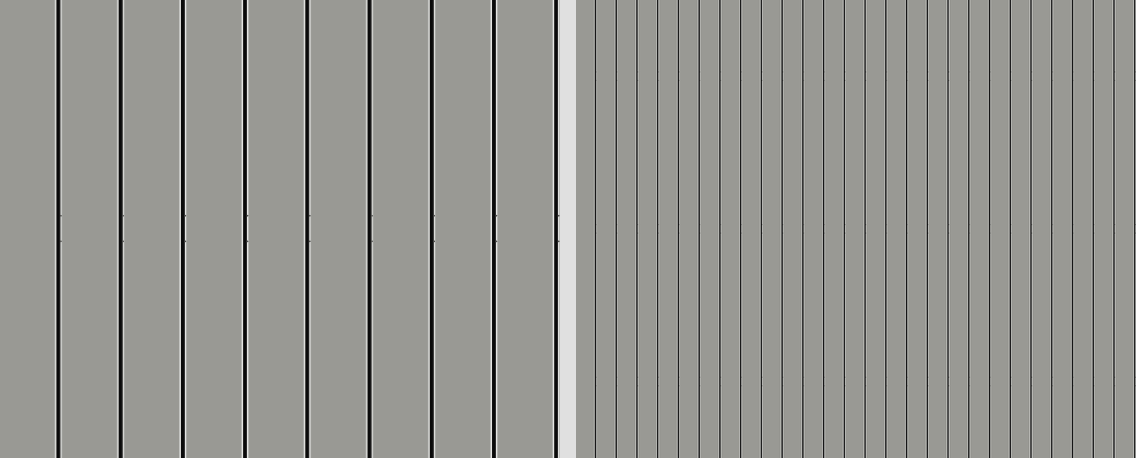
Left: one tile. Right: repeated 3 by 3.
Write a WebGL 1 fragment shader that draws this texture.

```glsl
precision highp float;
// Grey vertical cladding panels with black grooves, bright lips and paired pins.

uniform vec2 u_resolution;

#define PANELS 9.0          // whole panels across the tile
#define GROOVE_POS 0.938    // groove centre within a panel
#define GROOVE_HALF 0.030   // half the groove width, in panel widths
#define LIP_WIDTH 0.021     // bright lip beside the groove
#define BEVEL_WIDTH 0.010   // softer light outside each lip
#define PIN_CENTRE 0.501    // height midway between the two pins
#define PIN_SPREAD 0.028    // height from that middle to each pin
#define PIN_RADIUS 0.013    // in panel widths

const vec3 PANEL_GREY = vec3(0.60, 0.60, 0.58);
const vec3 BEVEL_GREY = vec3(0.73, 0.74, 0.73);
const vec3 LIP_LIGHT = vec3(0.90, 0.90, 0.89);
const vec3 GROOVE_BLACK = vec3(0.04);
const vec3 GROOVE_WALL = vec3(0.18);
const vec3 PIN_GREY = vec3(0.30, 0.30, 0.29);

// Share of a pixel at x that lies inside the band from lo to hi.
float band(float x, float lo, float hi, float pixel) {
  float overlap = min(hi, x + 0.5 * pixel) - max(lo, x - 0.5 * pixel);
  return clamp(overlap / pixel, 0.0, 1.0);
}

void main() {
  vec2 uv = gl_FragCoord.xy / u_resolution;
  float pixel = PANELS / u_resolution.x;

  // Signed distance across the nearest groove, in panel widths.
  float x = fract(uv.x * PANELS - GROOVE_POS + 0.5) - 0.5;
  float side = abs(x);
  float lipEnd = GROOVE_HALF + LIP_WIDTH;

  // Flat panel, then bevel and lip on both sides.
  vec3 color = PANEL_GREY;
  color = mix(color, BEVEL_GREY, band(side, lipEnd, lipEnd + BEVEL_WIDTH, pixel));
  color = mix(color, LIP_LIGHT, band(side, GROOVE_HALF, lipEnd, pixel));

  // Dark groove with a faintly lit right wall.
  color = mix(color, GROOVE_BLACK, band(x, -GROOVE_HALF, GROOVE_HALF, pixel));
  color = mix(color, GROOVE_WALL, band(x, GROOVE_HALF * 0.6, GROOVE_HALF, pixel));

  // Two small pins on the right lip, mirrored about their middle height.
  float pinHeight = abs(uv.y - PIN_CENTRE) - PIN_SPREAD;
  vec2 toPin = vec2(x - GROOVE_HALF - 0.5 * LIP_WIDTH, pinHeight * u_resolution.y / pixel * pixel * pixel);
  float pin = clamp((PIN_RADIUS - length(toPin)) / pixel + 0.5, 0.0, 1.0);
  color = mix(color, PIN_GREY, pin);

  gl_FragColor = vec4(color, 1.0);
}
```
